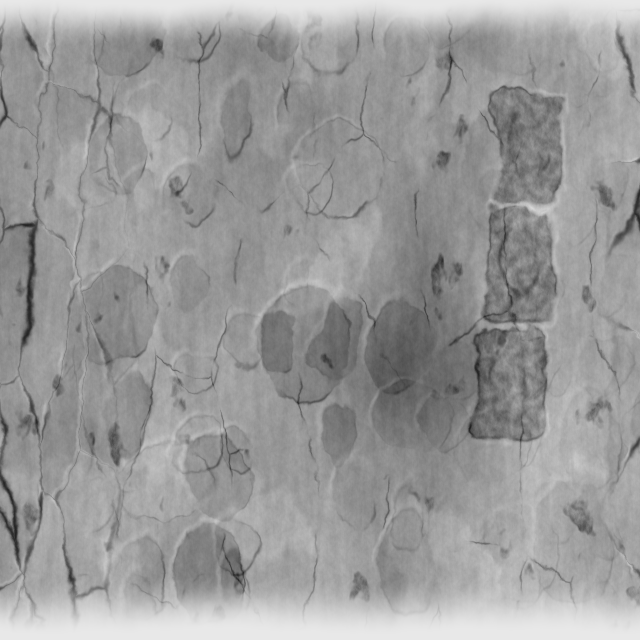
A three.js fragment shader for this texture:

```glsl
// Grey plane-tree bark: stained smooth bark with peeling oval flakes, plates split by
// deep cracks at the left, rough scabs at the right, and pale fades at top and bottom.
// Layered sines warp the domain; cellular borders make the cracks.
varying vec2 vUv;

vec2 hash2(vec2 c) {
  return fract(sin(vec2(dot(c, vec2(127.1, 311.7)), dot(c, vec2(269.5, 183.3)))) * 43758.5);
}

// Layered, self-bent sines, roughly -0.8 to 0.8
float waves(vec2 p) {
  float sum = 0.0, amp = 0.5;
  for (int i = 0; i < 5; i++) {
    sum += amp * sin(p.x + 1.6 * sin(p.y * 0.8 + float(i))) * cos(p.y + 1.3 * sin(p.x * 0.7));
    p = mat2(1.5, 1.1, -1.1, 1.5) * p + 3.7;
    amp *= 0.55;
  }
  return sum;
}

float ridge(float x, float width) {
  x /= width;
  return exp(-x * x);
}

// Cellular noise: x = distance to the border in canvas units, y = random value of the cell
vec2 cells(vec2 p, vec2 grid) {
  vec2 base = floor(p * grid), f = fract(p * grid), nearest = vec2(0.0), id = base;
  float best = 9.0, border = 9.0;
  for (int j = -1; j <= 1; j++) for (int i = -1; i <= 1; i++) {
    vec2 o = vec2(i, j);
    vec2 r = o + hash2(base + o) - f;
    if (dot(r, r) < best) { best = dot(r, r); nearest = r; id = base + o; }
  }
  for (int j = -1; j <= 1; j++) for (int i = -1; i <= 1; i++) {
    vec2 o = vec2(i, j);
    vec2 r = o + hash2(base + o) - f, gap = r - nearest;
    if (dot(gap, gap) > 0.0001) {
      vec2 n = normalize(gap);
      border = min(border, dot(0.5 * (nearest + r), n) / length(n * grid));
    }
  }
  return vec2(border, hash2(id + 7.0).x);
}

// Scattered oval flakes: tinted inside, shadowed lower right, pale rim upper left
float flakes(vec2 p, vec2 grid, float seed, float wear) {
  float tone = 0.0;
  for (int j = -1; j <= 1; j++) for (int i = -1; i <= 1; i++) {
    vec2 cell = floor(p * grid) + vec2(i, j);
    vec2 h = hash2(cell + seed), k = hash2(cell + seed + 31.0);
    vec2 r = p - (cell + 0.5 + 0.6 * (h - 0.5)) / grid;
    vec2 size = (0.26 + 0.24 * k) / grid;
    float d = (length(r / size) - 1.0) * min(size.x, size.y);
    float side = dot(normalize(r + 0.0001), vec2(0.75, -0.66));
    float flake = (1.0 - smoothstep(-0.002, 0.002, d)) * mix(-0.11, 0.025, h.x);
    flake -= ridge(d, 0.0021) * wear * (0.07 + 0.17 * max(side, 0.0));
    flake += ridge(d - 0.005, 0.004) * 0.08 * max(-side, 0.0);
    tone += flake * step(fract(h.y * 7.3 + k.x), 0.62);
  }
  return tone;
}

void main() {
  vec2 p = vUv;
  vec2 warp = vec2(waves(p * vec2(24.0, 17.0)), waves(p.yx * vec2(19.0, 23.0) + 4.0));
  vec2 q = p + 0.017 * warp + 0.0025 * waves(p * 120.0);
  float rough = waves(p * vec2(150.0, 110.0) + 2.0);
  float wear = smoothstep(-0.35, 0.35, waves(p * vec2(31.0, 22.0) + 8.0));

  // Broad stains and bleached areas
  float tone = 0.59 + 0.085 * waves(p * vec2(11.0, 7.0) + 1.0);
  vec2 stain = (q - vec2(0.67, 0.42)) / vec2(0.12, 0.17);
  tone -= 0.13 * exp(-dot(stain, stain));
  tone -= 0.06 * ridge(q.x - 0.71, 0.06) * smoothstep(0.45, 0.6, p.y);
  tone += 0.09 * smoothstep(0.74, 0.84, q.x) * (1.0 - smoothstep(0.38, 0.95, p.y));
  tone += 0.06 * smoothstep(0.2, 0.4, waves(q * vec2(13.0, 9.0) + 6.0));

  // Peeling flakes in two sizes, mostly in the middle
  float middle = smoothstep(0.08, 0.25, p.x) * (1.0 - 0.7 * smoothstep(0.58, 0.72, p.x));
  tone += middle * flakes(q, vec2(7.0, 5.0), 3.0, wear);
  tone += 0.8 * middle * flakes(q + 0.01 * warp.yx, vec2(12.0, 8.0), 17.0, wear);

  // Plates and deep cracks along the sides
  float sides = 1.0 - smoothstep(0.11, 0.24, q.x) + smoothstep(0.94, 0.99, q.x);
  vec2 plate = cells(q, vec2(16.0, 5.0));
  float lit = cells(q + vec2(0.005, -0.003), vec2(16.0, 5.0)).x;
  float gape = smoothstep(-0.15, 0.5, waves(p * vec2(20.0, 11.0) + 3.0));
  float width = 0.0012 + 0.0045 * gape;
  tone += sides * 0.12 * (plate.y - 0.55) * smoothstep(0.0, 0.006, plate.x);
  tone += sides * 0.1 * ridge(lit, 0.003) * wear;
  tone -= sides * ridge(plate.x, width) * (0.1 + 0.33 * gape);

  // Thin broken fissures everywhere else
  float fissure = cells(q + 0.3, vec2(8.0, 3.0)).x;
  tone -= (1.0 - 0.7 * sides) * 0.2 * ridge(fissure, 0.0018) * wear * wear;

  // Column of rough scabs with curved ridges
  for (int i = 0; i < 3; i++) {
    float n = float(i);
    vec2 r = q - vec2(0.81 + 0.025 * sin(n * 2.4 + 4.0), 0.4 + 0.185 * n);
    vec2 b = abs(r) - vec2(0.042, 0.075);
    float d = length(max(b, 0.0)) + min(max(b.x, b.y), 0.0) - 0.012 + 0.012 * warp.y;
    float inside = 1.0 - smoothstep(-0.003, 0.003, d);
    float ring = ridge(length(r * vec2(1.0, 0.65)) - 0.032, 0.0035);
    tone += inside * (-0.14 + 0.1 * rough - 0.16 * ring * wear);
    tone -= 0.18 * ridge(d, 0.003) * wear;
    tone += 0.08 * ridge(d - 0.007, 0.004) * (1.0 - wear);
  }

  // Dark pits, then fibres and fine grain
  float pits = smoothstep(0.52, 0.72, waves(p * vec2(29.0, 19.0) + 11.0));
  tone -= pits * (0.17 + 0.2 * rough);
  tone += 0.032 * waves(p * vec2(170.0, 22.0)) + 0.03 * rough;
  tone += 0.022 * waves(p * vec2(420.0, 300.0));

  // Pale fades at the bottom and top
  float edge = p.y + 0.012 * waves(p * vec2(14.0, 5.0));
  float fade = 1.0 - smoothstep(0.01, 0.1, edge) + smoothstep(0.93, 1.0, edge);
  tone = mix(clamp(tone, 0.1, 0.88), 0.91, clamp(fade, 0.0, 1.0));
  gl_FragColor = vec4(vec3(tone), 1.0);
}
```
